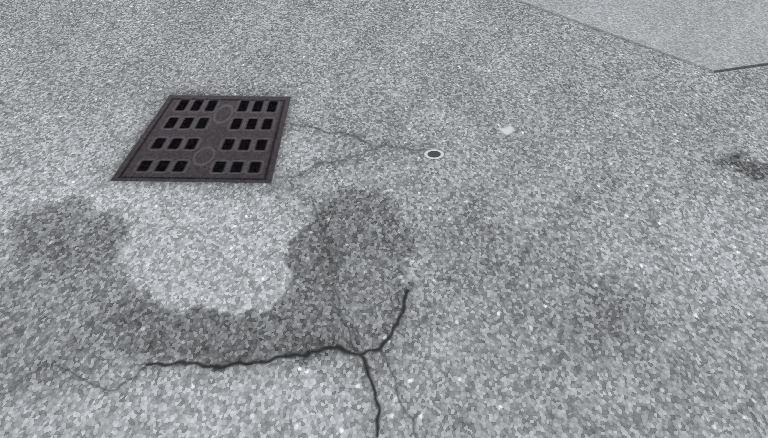
Reproduce this texture procedurally as a WebGL 1 fragment shader.

```glsl
precision highp float;
// Worn asphalt seen at an angle: an iron drain grate, stained repairs, cracks.
// Ellipse fields shape the stains, polylines the cracks, and cellular noise
// on a receding ground plane gives the stone grain. Unit = canvas height.
uniform vec2 u_resolution;

const float ASPECT = 1.753;
const float HORIZON = 1.9;
const float GRAIN_SCALE = 240.0;
const float GRAIN = 0.25;
const float CLUMPS = 0.11;
const float ROUGHNESS = 0.011;
const vec3 TINT = vec3(0.983, 1.0, 1.018);
const vec3 IRON = vec3(0.285, 0.27, 0.285);
const vec3 SLOT = vec3(0.065, 0.065, 0.08);

vec2 hash2(vec2 p) {
  vec3 q = fract(p.xyx * vec3(0.1031, 0.103, 0.0973));
  q += dot(q, q.yzx + 33.33);
  return fract((q.xx + q.yz) * q.zy);
}

// x: distance to the nearest stone, y: random tone of that stone
vec2 cellular(vec2 p) {
  vec2 nearest = vec2(9.0, 0.0);
  for (int i = 0; i < 9; i++) {
    float k = float(i), row = floor((k + 0.5) / 3.0);
    vec2 id = floor(p) + vec2(k - 3.0 * row, row) - 1.0;
    vec2 h = hash2(id);
    float d = length(id + h - p);
    if (d < nearest.x) nearest = vec2(d, fract(h.x * 7.3 + h.y * 3.1));
  }
  return nearest;
}

vec2 waves(vec2 p) {
  vec2 w = sin(p.yx * vec2(23.0, 27.0) + 2.0 * sin(p * 17.0));
  w += 0.6 * sin(p.yx * 61.0 + 2.0 * sin(p * 43.0) + 1.7);
  return w + 0.4 * sin(p.yx * 139.0 + 2.0 * sin(p * 97.0));
}

// Ellipse as centre (xy) and radii (zw)
float stain(vec2 p, vec4 e, float soft) {
  return 1.0 - smoothstep(-soft, soft, length((p - e.xy) / e.zw) - 1.0);
}

float segment(vec2 p, vec2 a, vec2 b) {
  vec2 e = b - a, v = p - a;
  return length(v - e * clamp(dot(v, e) / dot(e, e), 0.0, 1.0));
}

float path(vec2 p, vec2 a, vec2 b, vec2 c, vec2 d) {
  return min(segment(p, a, b), min(segment(p, b, c), segment(p, c, d)));
}

float stroke(float d, float width, float soft) {
  return 1.0 - smoothstep(width - soft, width + soft, d);
}

float box(vec2 p, vec2 halfSize) {
  vec2 q = abs(p) - halfSize;
  return length(max(q, 0.0)) + min(max(q.x, q.y), 0.0);
}

float groundTone(vec2 p, vec2 w) {
  float t = 0.6 + 0.012 * (w.x + w.y);
  t += 0.05 * stain(p, vec4(0.1, 0.62, 0.3, 0.13), 0.6);
  t += 0.08 * stain(p, vec4(0.34, 0.53, 0.24, 0.05), 0.5);
  t += 0.06 * stain(p, vec4(0.48, 0.07, 0.42, 0.1), 0.5);
  t += 0.06 * stain(p, vec4(1.64, 0.42, 0.16, 0.1), 0.8);
  t += 0.05 * stain(p, vec4(0.68, 0.66, 0.05, 0.13), 0.6);
  t -= 0.07 * stain(p, vec4(1.36, 0.27, 0.17, 0.1), 0.8);
  t -= 0.05 * stain(p, vec4(1.09, 0.42, 0.14, 0.1), 0.5);
  t -= 0.06 * stain(p, vec4(0.12, 0.28, 0.3, 0.15), 0.5);
  t -= 0.2 * stain(p, vec4(1.71, 0.622, 0.07, 0.02), 0.5);
  // Repair: damp surround, pale middle, dark right lobe
  t = mix(t, 0.47, 0.85 * stain(p, vec4(0.17, 0.46, 0.15, 0.075), 0.3));
  t = mix(t, 0.46, stain(p, vec4(0.54, 0.265, 0.3, 0.1), 0.1));
  t = mix(t, 0.68, stain(p, vec4(0.5, 0.42, 0.215, 0.135), 0.07));
  float lobeTone = 0.47 + 0.06 * stain(p, vec4(0.84, 0.32, 0.08, 0.1), 0.7);
  return mix(t, lobeTone, stain(p, vec4(0.805, 0.39, 0.142, 0.185), 0.06));
}

// Grate in its own skewed unit square
vec3 grate(vec2 uv, float soft) {
  vec2 side = step(vec2(0.51, 0.56), uv);
  vec2 q = uv - mix(vec2(0.27, 0.31), vec2(0.755, 0.782), side);
  vec2 k = vec2(clamp(floor(q.x / 0.115 + 0.5), -1.0, 1.0), 0.5 * sign(q.y));
  float slot = box(q - k * vec2(0.115, 0.26 - 0.055 * side.y), vec2(0.021, 0.047)) - 0.012;
  vec2 margin = min(uv, 1.0 - uv);
  float rim = min(margin.x, margin.y);
  float boss = length((uv - vec2(0.51, 0.3 + 0.49 * side.y)) * vec2(1.6, 1.0));
  vec3 c = IRON * (0.93 + 0.14 * uv.y);
  c += 0.07 * stroke(abs(slot - 0.018), 0.006, soft);
  c += 0.07 * stroke(abs(boss - 0.1), 0.014, soft);
  c -= 0.1 * stroke(abs(rim - 0.045), 0.009, soft);
  return mix(c, SLOT, stroke(slot, 0.0, soft));
}

// Darkens the ground along the deep and the hairline cracks
float crackTone(float t, vec2 c, float px) {
  vec2 fork = vec2(0.87, 0.2), bend = vec2(0.82, 0.19), knot = vec2(0.86, 0.668);
  float deep = path(c, vec2(0.34, 0.165), vec2(0.62, 0.172), vec2(0.77, 0.212), bend);
  deep = min(deep, path(c, bend, fork, vec2(0.92, 0.275), vec2(0.93, 0.33)));
  deep = min(deep, path(c, bend, vec2(0.845, 0.13), vec2(0.863, 0.06), vec2(0.868, 0.0)));
  float fine = path(c, vec2(0.0, 0.095), vec2(0.09, 0.167), vec2(0.27, 0.11), vec2(0.34, 0.165));
  fine = min(fine, path(c, fork, vec2(0.9, 0.12), vec2(0.94, 0.05), vec2(0.947, 0.0)));
  fine = min(fine, path(c, vec2(0.71, 0.55), vec2(0.75, 0.42), vec2(0.78, 0.29), bend));
  fine = min(fine, path(c, vec2(0.673, 0.71), vec2(0.79, 0.697), knot, vec2(0.98, 0.65)));
  fine = min(fine, segment(c, knot, vec2(0.66, 0.59)));
  t -= 0.1 * exp(-deep * 65.0) + 0.07 * exp(-fine * 80.0);
  t = mix(t, 0.17, 0.85 * stroke(deep, 0.0038, px + 0.002));
  return mix(t, 0.3, 0.6 * stroke(fine, 0.0018, px + 0.002));
}

void main() {
  vec2 p = gl_FragCoord.xy / u_resolution * vec2(ASPECT, 1.0);
  float px = 0.8 / u_resolution.y;
  vec2 w = waves(p), rough = p + ROUGHNESS * w;
  float joint = p.y - max(1.425 - 0.361 * p.x, 0.598 + 0.146 * p.x);
  float slab = smoothstep(-0.004, 0.004, joint);
  float t = mix(groundTone(rough, w), 0.66 + 0.01 * w.x, slab);
  // Stone grain on the ground plane
  float depth = 1.0 / (HORIZON - p.y);
  vec2 ground = vec2(p.x - 0.5 * ASPECT, 1.6) * depth * GRAIN_SCALE + 400.0;
  vec2 stone = cellular(ground), clump = cellular(ground * 0.34);
  float grain = GRAIN * (stone.y - 0.35 - 0.35 * stone.x) + CLUMPS * (0.5 - clump.x);
  grain += 0.17 * step(0.95, clump.y) * stroke(clump.x, 0.22, 0.1);
  t = crackTone(t + grain * (1.0 - 0.45 * slab), p + 0.0045 * w, px);
  t = mix(t, 0.24, (0.3 + 0.45 * step(1.63, p.x)) * stroke(abs(joint), 0.003, px));
  // Small metal ring and a pale scuff
  float ring = length((p - vec2(0.991, 0.648)) * vec2(1.0, 2.0));
  t = mix(t, 0.32, stroke(ring, 0.024, 0.004));
  t = mix(t, 0.82, stroke(abs(ring - 0.019), 0.004, px));
  t = mix(t, 0.84, stain(rough, vec4(1.146, 0.699, 0.022, 0.008), 0.5));
  // Grate with a dark, ragged seat
  float v = (p.y - 0.5905 + 0.014 * p.x) / 0.198;
  float left = 0.251 + 0.137 * v, right = 0.619 + 0.045 * v;
  vec2 uv = vec2((p.x - left) / (right - left), v);
  float edge = box((uv - 0.5) * vec2(0.32, 0.198), vec2(0.16, 0.099));
  t *= 1.0 - 0.35 * exp(-max(edge, 0.0) * 75.0) * (0.7 + 0.2 * w.x);
  vec3 iron = grate(uv, 4.0 * px) + 0.05 * (stone.y - 0.5);
  gl_FragColor = vec4(clamp(mix(t * TINT, iron, stroke(edge, 0.0, px)), 0.0, 1.0), 1.0);
}
```
